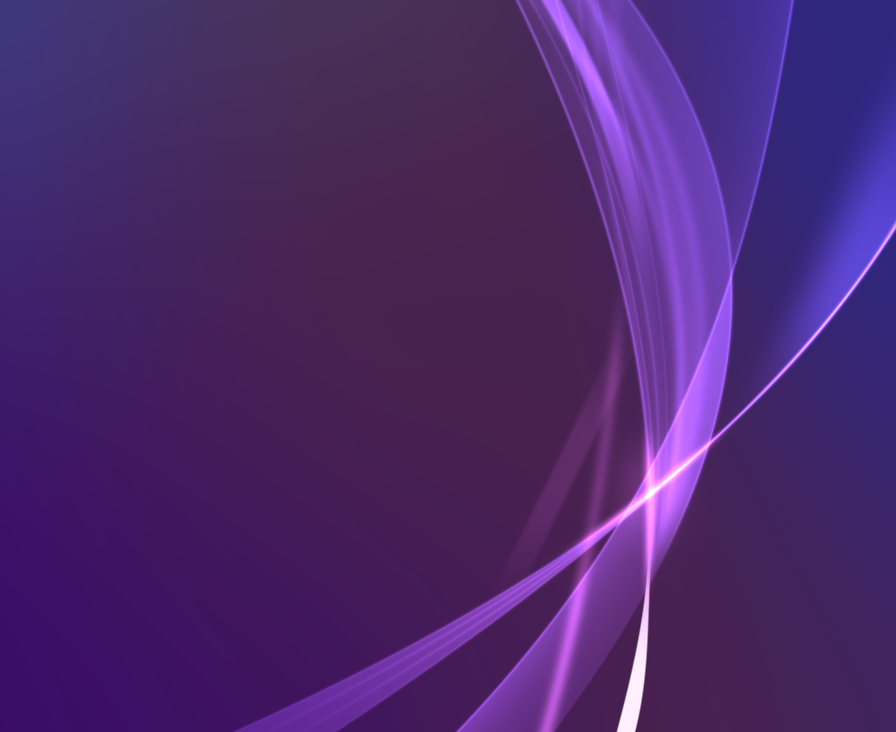
A Shadertoy shader for this background:

```glsl
// Translucent violet ribbons sweeping and crossing over a plum and indigo gradient.

const vec3 PLUM   = vec3(0.285, 0.135, 0.305);
const vec3 PURPLE = vec3(0.225, 0.045, 0.410);
const vec3 INDIGO = vec3(0.185, 0.150, 0.500);
const vec3 SLATE  = vec3(0.250, 0.225, 0.500);
const vec3 VIOLET = vec3(0.480, 0.280, 0.760);
const vec3 BLUE   = vec3(0.340, 0.260, 0.720);
const vec3 ORCHID = vec3(0.760, 0.360, 0.780);

float hash(float n) { return fract(sin(n * 127.1) * 43758.5453); }

// Cubic x(y) through four knots at heights 0, 1/3, 2/3 and 1
float curveX(vec4 knots, float y) {
    float s = 3.0 * y, a = s - 1.0, b = s - 2.0, c = s - 3.0;
    return dot(knots, vec4(-a * b * c / 6.0, s * b * c / 2.0,
                           -s * a * c / 2.0, s * a * b / 6.0));
}

// Signed distance to a curve, positive on its right
float side(vec4 knots, vec2 p, float aspect) {
    float x = curveX(knots, p.y);
    float slope = (curveX(knots, p.y + 0.01) - x) * 100.0 * aspect;
    return (p.x - x) / sqrt(1.0 + slope * slope);
}

// Coverage between two edges, which may cross
float sheet(float a, float b, float soft) {
    float sa = smoothstep(-soft, soft, a), sb = smoothstep(-soft, soft, b);
    return sa * (1.0 - sb) + sb * (1.0 - sa);
}

float strand(float d, float width) { return exp(-d * d / (width * width)); }

// Band of heights with soft ends
float span(float y, float low, float high, float soft) {
    return smoothstep(low - soft, low + soft, y) * (1.0 - smoothstep(high - soft, high + soft, y));
}

float spot(vec2 p, vec2 center, vec2 size) {
    vec2 q = (p - center) / size;
    return exp(-dot(q, q));
}

vec3 backdrop(vec2 p) {
    vec3 c = mix(PLUM, PURPLE, smoothstep(0.58, -0.05, p.x + 0.28 * p.y));
    c = mix(c, PURPLE, 0.45 * spot(p, vec2(0.35, 0.0), vec2(0.30, 0.35)));
    c = mix(c, SLATE, 0.90 * spot(p, vec2(-0.05, 1.05), vec2(0.27, 0.50)));
    c += vec3(0.0, 0.055, 0.03) * spot(p, vec2(0.38, 1.05), vec2(0.30, 0.25));
    float right = smoothstep(0.60, 1.05, p.x + 0.22 * (p.y - 0.5));
    return mix(c, INDIGO, right * mix(0.45, 1.0, smoothstep(0.0, 0.8, p.y)));
}

void mainImage(out vec4 fragColor, in vec2 fragCoord) {
    vec2 p = fragCoord / iResolution.xy;
    float aspect = iResolution.x / iResolution.y;
    float soft = max(0.0012, 0.8 / iResolution.x);

    // Ribbon edges
    vec4 leftKnots  = vec4(0.694, 0.725, 0.682, 0.577);
    vec4 rightKnots = vec4(0.618, 0.775, 0.814, 0.703);
    vec4 crossKnots = vec4(0.510, 0.714, 0.827, 0.885);
    vec4 sweepKnots = vec4(0.260, 0.732, 0.986, 1.107);
    vec4 lowerKnots = vec4(0.375, 0.737, 0.988, 1.107);
    float left  = side(leftKnots, p, aspect);
    float right = side(rightKnots, p, aspect);
    float cross1 = side(crossKnots, p, aspect);
    float sweep = side(sweepKnots, p, aspect);
    float lower = side(lowerKnots, p, aspect);
    float fan   = side(vec4(0.375, 0.729, 0.889, 1.010), p, aspect);

    vec3 color = backdrop(p);

    // Blue fan beneath the sweeping edge
    float fanLight = sheet(fan, sweep, soft) * smoothstep(0.0, 0.07, fan);
    fanLight *= smoothstep(0.38, 0.60, p.y) * (1.0 - 0.75 * smoothstep(0.62, 0.98, p.y));
    color += BLUE * 0.50 * fanLight;

    // Main upright sheet, brighter towards its right edge
    float upper = smoothstep(0.20, 0.36, p.y);
    float across = clamp(left / max(left - right, 0.01), 0.0, 1.0);
    float body = sheet(left, right, soft) * upper;
    color += VIOLET * body * (0.17 + 0.25 * across) * (1.0 - 0.25 * smoothstep(0.7, 1.0, p.y));

    // Crossing sheet, faint above and glowing along its lower left edge
    float crossing = sheet(cross1, right, soft);
    float edgeGlow = exp(-abs(cross1) * 22.0);
    color += VIOLET * crossing * mix(0.10 + 0.40 * edgeGlow, 0.07 + 0.16 * edgeGlow,
                                    smoothstep(0.35, 0.75, p.y));

    // Fine strands fanned through the upright sheet
    for (int i = 0; i < 12; i++) {
        float id = float(i);
        float k = hash(id + 2.0);
        vec4 knots = mix(leftKnots, rightKnots, vec4(k, k, k, hash(id + 31.0)));
        float width = mix(0.0012, 0.010, pow(hash(id + 57.0), 2.0));
        float glow = strand(side(knots, p, aspect), width);
        color += VIOLET * glow * upper * mix(0.06, 0.20, hash(id + 83.0));
    }

    // Sweeping ribbon from the lower left
    float sweepFade = smoothstep(-0.10, 0.28, p.y);
    color += VIOLET * sheet(sweep, lower, soft) * mix(0.22, 0.55, sweepFade);
    for (int i = 0; i < 4; i++) {
        vec4 knots = mix(sweepKnots, lowerKnots, float(i) / 3.0);
        color += VIOLET * strand(side(knots, p, aspect), 0.0018) * 0.24 * sweepFade;
    }

    // Soft stripes
    float arc   = side(vec4(0.703, 0.729, 0.716, 0.615), p, aspect);
    float trail = side(vec4(0.609, 0.668, 0.697, 0.703), p, aspect);
    float veil  = side(vec4(0.484, 0.622, 0.750, 0.878), p, aspect);
    color += VIOLET * 0.60 * sheet(arc + 0.009, arc - 0.009, 0.003) * smoothstep(0.58, 0.95, p.y);
    color += ORCHID * strand(trail, 0.008) * span(p.y, -0.1, 0.56, 0.08)
           * mix(0.48, 0.20, smoothstep(0.15, 0.30, p.y));
    color += ORCHID * 0.12 * sheet(veil + 0.013, veil - 0.013, 0.004) * span(p.y, 0.24, 0.48, 0.08);

    // Bright rims
    color += VIOLET * strand(left, 0.0018) * 0.45 * smoothstep(0.15, 0.45, p.y);
    color += VIOLET * strand(right, 0.0020) * 0.25 * upper;
    color += VIOLET * strand(cross1, 0.0016) * 0.38;
    color += BLUE * strand(sweep, 0.0022) * 0.50 * smoothstep(0.40, 0.60, p.y);

    // Pink highlights at the crossing and the white tail
    color += ORCHID * strand(sweep, 0.0045) * 0.65 * span(p.y, 0.27, 0.39, 0.04);
    color += ORCHID * strand(left, 0.005) * 0.75 * span(p.y, 0.22, 0.38, 0.05);
    color += ORCHID * 0.22 * spot(p, vec2(0.725, 0.33), vec2(0.035, 0.06));
    float tailWidth = mix(0.011, 0.0018, smoothstep(0.0, 0.23, p.y));
    float tail = sheet(left + tailWidth * 0.5, left - tailWidth * 1.3, soft);
    vec3 tailColor = mix(vec3(1.0, 0.94, 1.0), vec3(0.92, 0.62, 0.96), smoothstep(0.08, 0.25, p.y));
    color = mix(color, tailColor, tail * (1.0 - smoothstep(0.18, 0.30, p.y)));

    fragColor = vec4(clamp(color, 0.0, 1.0), 1.0);
}
```
